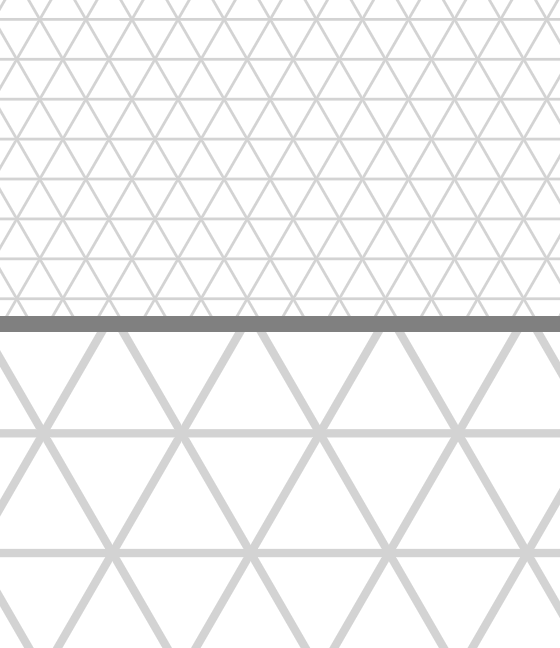
Top, the full canvas; bottom, a detail of the centre.
A Shadertoy shader for this pattern:

```glsl
// Triangular lattice: light grey lines on white, forming equilateral triangles.
// Three families of evenly spaced parallel lines, turned 60 degrees apart,
// cross at shared vertices; the nearest line gives the distance to shade.

const vec3 PAPER = vec3(1.0);
const vec3 LINE_GREY = vec3(0.827);

// All lengths are fractions of the canvas height.
const float ROW_SPACING = 0.1263;
const float LINE_WIDTH = 0.0088;
const vec2 LATTICE_VERTEX = vec2(0.0530, 0.0546);
const float THIRD_TURN = 1.0471976;

// Distance to the nearest of many parallel lines with the given normal.
float parallelLines(vec2 p, vec2 normal, float spacing) {
    float t = dot(p, normal) / spacing;
    return abs(t - round(t)) * spacing;
}

// Distance to the nearest edge of the triangular lattice.
float triangleLattice(vec2 p, float spacing) {
    float nearest = spacing;
    for (int i = 0; i < 3; i++) {
        float angle = float(i) * THIRD_TURN;
        vec2 normal = vec2(sin(angle), cos(angle));
        nearest = min(nearest, parallelLines(p, normal, spacing));
    }
    return nearest;
}

// Share of a pixel covered by a stroke at the given distance.
float strokeCoverage(float dist, float width, float pixel) {
    return clamp((0.5 * width - dist) / pixel + 0.5, 0.0, 1.0);
}

void mainImage(out vec4 fragColor, in vec2 fragCoord) {
    float pixel = 1.0 / iResolution.y;
    vec2 p = fragCoord * pixel - LATTICE_VERTEX;

    float dist = triangleLattice(p, ROW_SPACING);
    float ink = strokeCoverage(dist, LINE_WIDTH, pixel);

    fragColor = vec4(mix(PAPER, LINE_GREY, ink), 1.0);
}
```
